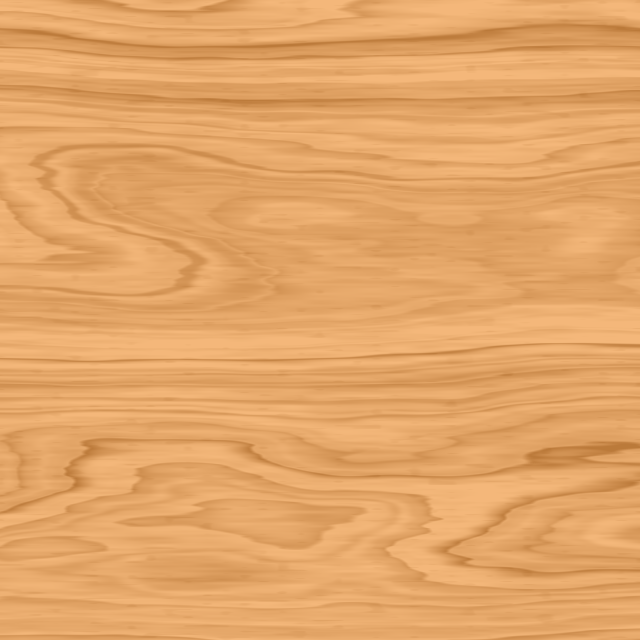
This texture is drawn by a WebGL 2 fragment shader. Its source:

```glsl
#version 300 es
precision highp float;
// Plain-sawn wood: a height field is sliced into growth rings.
// Steep bands of the field give straight grain, calm bands give
// long loops and knots; stretched noise adds fibres and pores.

#define LIGHT_WOOD vec3(0.955, 0.718, 0.478)
#define DARK_WOOD vec3(0.735, 0.478, 0.228)
#define BAND_PERIOD 0.46
#define BAND_CENTRE 0.44
#define RING_DENSITY 24.0
#define LOOP_HEIGHT 6.5
#define LOOP_SCALE vec2(1.45, 4.4)
#define RAGGEDNESS 0.26
#define LINE_DEPTH 0.72
#define SHADE_DEPTH 0.74
#define FIBRE_DEPTH 0.30

const float TAU = 6.2831853;

out vec4 fragColor;
uniform vec2 u_resolution;

float hash(vec2 cell) {
    uvec2 q = uvec2(ivec2(cell)) * uvec2(1597334677u, 3812015801u);
    uint n = (q.x ^ q.y) * 1597334677u;
    n = (n ^ (n >> 15)) * 2246822519u;
    n ^= n >> 13;
    return float(n >> 8) / 16777216.0;
}

// Value noise, 0 to 1
float valueNoise(vec2 p) {
    vec2 i = floor(p), f = fract(p);
    vec2 u = f * f * (3.0 - 2.0 * f);
    return mix(mix(hash(i), hash(i + vec2(1, 0)), u.x),
               mix(hash(i + vec2(0, 1)), hash(i + vec2(1, 1)), u.x), u.y);
}

float cornerSlope(vec2 cell, vec2 offset) {
    float angle = TAU * hash(cell);
    return dot(vec2(cos(angle), sin(angle)), offset);
}

// Gradient noise, about -0.7 to 0.7
float gradientNoise(vec2 p) {
    vec2 i = floor(p), f = fract(p);
    vec2 u = f * f * f * (f * (f * 6.0 - 15.0) + 10.0);
    vec2 e = vec2(1, 0);
    return mix(mix(cornerSlope(i, f), cornerSlope(i + e, f - e), u.x),
               mix(cornerSlope(i + e.yx, f - e.yx), cornerSlope(i + 1.0, f - 1.0), u.x), u.y);
}

// Growth height: its level lines are the rings
float growthHeight(vec2 p) {
    float w = TAU / BAND_PERIOD;
    float y = p.y + 0.03 * gradientNoise(p * vec2(1.5, 1.5) + 31.0);
    float phase = w * (y - BAND_CENTRE);
    float calm = 0.5 - 0.5 * cos(phase);
    float h = RING_DENSITY * (y + sin(phase) / w);
    float loops = gradientNoise(p * LOOP_SCALE + vec2(7.3, 12.6))
                + 0.24 * gradientNoise(p * LOOP_SCALE * vec2(2.0, 2.4) + 53.0)
                + 0.07 * gradientNoise(p * LOOP_SCALE * vec2(5.0, 6.0) + 91.0);
    h += LOOP_HEIGHT * mix(0.18, 1.0, calm) * loops;
    h += RAGGEDNESS * (valueNoise(p * vec2(7.0, 85.0)) - 0.5);
    h += 0.5 * RAGGEDNESS * (valueNoise(p * vec2(15.0, 190.0) + 23.0) - 0.5);
    return h + 40.0;
}

// Darkness across the rings: sharp late-wood lines over broad shades
float ringDarkness(float h, float blur) {
    float f = fract(h);
    float edge = min(0.07 + blur, 0.5);
    float line = f * f * f * f * (1.0 - smoothstep(1.0 - edge, 1.0, f)) * 1.3;
    float strength = mix(0.2, 1.0, hash(vec2(floor(h), 5.0)));
    float shade = 0.48 * valueNoise(vec2(h * 0.8, 17.5))
                + 0.29 * valueNoise(vec2(h * 2.3, 29.5))
                + 0.23 * valueNoise(vec2(h * 5.7, 43.5));
    return LINE_DEPTH * line * strength + SHADE_DEPTH * smoothstep(0.34, 0.82, shade);
}

void main() {
    vec2 p = gl_FragCoord.xy / min(u_resolution.x, u_resolution.y);
    float h = growthHeight(p);
    float darkness = 0.02 + ringDarkness(h, fwidth(h));

    // Fine fibres and short pores along the grain
    float fibre = 0.5 * valueNoise(p * vec2(7.0, 150.0) + 11.0)
                + 0.5 * valueNoise(p * vec2(24.0, 270.0) + 67.0);
    float pore = smoothstep(0.78, 0.96, valueNoise(p * vec2(34.0, 230.0) + 140.0));
    darkness += FIBRE_DEPTH * (fibre - 0.5) + 0.12 * pore;

    // Slow drift of tone over the board
    darkness += 0.14 * gradientNoise(p * vec2(2.0, 5.0) + 200.0);
    fragColor = vec4(mix(LIGHT_WOOD, DARK_WOOD, clamp(darkness, 0.0, 1.0)), 1.0);
}
```
